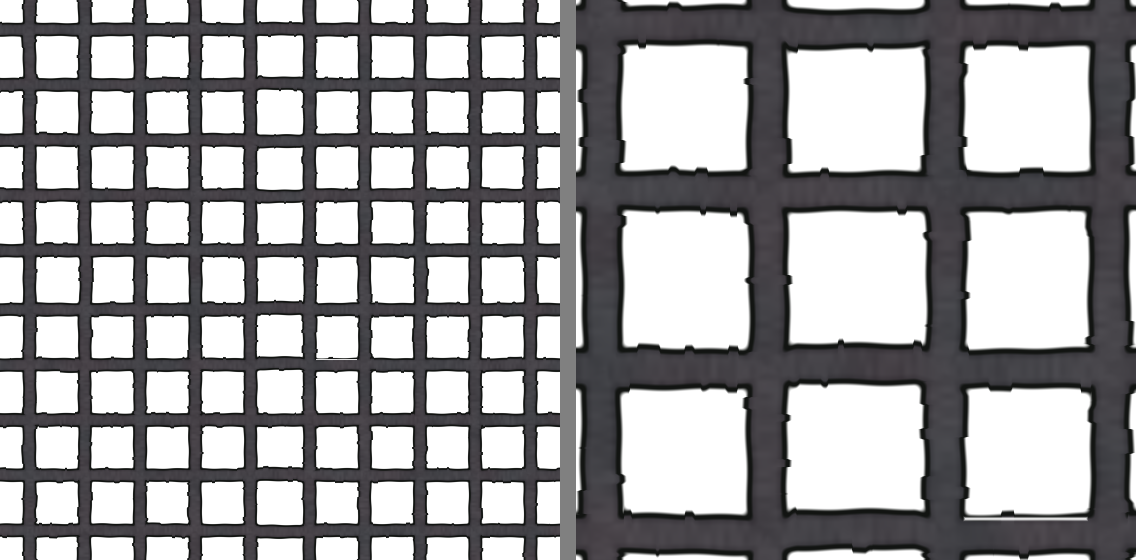
Left, the full canvas; right, a detail of the centre.
Give the GLSL for this pattern, as a three.js fragment shader.

```glsl
// Square mesh of ten by ten dark woven bars with inked, uneven edges on white.
varying vec2 vUv;

float hash(vec2 p) {
  vec3 q = fract(p.xyx * 0.1031);
  q += dot(q, q.yzx + 33.33);
  return fract((q.x + q.y) * q.z);
}

// Value noise with n lattice cells over the canvas, wrapping at its edges
float wrapNoise(vec2 uv, vec2 n) {
  vec2 p = uv * n;
  vec2 i = floor(p);
  vec2 f = smoothstep(0.0, 1.0, fract(p));
  float low = mix(hash(mod(i, n)), hash(mod(i + vec2(1.0, 0.0), n)), f.x);
  float high = mix(hash(mod(i + vec2(0.0, 1.0), n)), hash(mod(i + 1.0, n)), f.x);
  return mix(low, high, f.y);
}

// Signed distance, in mesh cells, to the nearest bar of one direction
float barDistance(float across, float along, float axis) {
  float id = mod(floor(across), 10.0);

  // Uneven spacing, and a slight bend in the middle span
  float bend = 1.0 - smoothstep(0.34, 0.46, abs(along - 5.0));
  float centre = 0.5 + 0.014 * (2.0 - mod(id, 5.0));
  centre += bend * 0.06 * (hash(vec2(id, axis + 7.0)) - 0.5);
  float offset = fract(across) - centre;

  // Each side wavers on its own, with a few ragged bumps
  float side = id * 2.0 + step(0.0, offset) + axis * 20.0;
  float phase = 6.2832 * hash(vec2(side, 3.0));
  float turn = along * 0.62832;
  float waver = 0.005 * sin(7.0 * turn + phase) + 0.004 * sin(23.0 * turn + 2.3 * phase);
  float bump = smoothstep(0.78, 0.86, wrapNoise(vec2(along / 10.0, side / 40.0), vec2(110.0, 40.0)));
  return abs(offset) - 0.121 - waver - 0.02 * bump;
}

// Union with softly rounded inner corners
float roundedUnion(float a, float b, float radius) {
  float h = max(radius - abs(a - b), 0.0) / radius;
  return min(a, b) - 0.25 * radius * h * h;
}

void main() {
  vec2 cell = vUv * 10.0;
  float upright = barDistance(cell.x, cell.y, 0.0);
  float level = barDistance(cell.y, cell.x, 1.0);
  float mesh = roundedUnion(upright, level, 0.035);

  // Threads run across each bar and mingle at the crossings
  float levelShare = smoothstep(-0.04, 0.04, upright - level);
  float threads = mix(wrapNoise(vUv, vec2(110.0, 260.0)), wrapNoise(vUv, vec2(260.0, 110.0)), levelShare);
  float blotch = wrapNoise(vUv, vec2(45.0));
  float depth = smoothstep(0.03, 0.075, -mesh);
  float tone = 0.35 * threads + 0.3 * blotch + 0.4 * depth;
  vec3 cloth = mix(vec3(0.19, 0.18, 0.20), vec3(0.30, 0.29, 0.31), tone);
  cloth += vec3(0.02, -0.008, -0.004) * (wrapNoise(vUv, vec2(23.0)) - 0.5);

  // Dark outline, then the open holes
  vec3 color = mix(cloth, vec3(0.07, 0.08, 0.07), smoothstep(-0.042, -0.022, mesh));
  color = mix(color, vec3(1.0), smoothstep(-0.012, 0.012, mesh));

  // One split edge shows a sliver of white under its outline
  vec2 split = abs(cell - vec2(6.01, 3.578)) - vec2(0.365, 0.008);
  float sliver = 1.0 - smoothstep(-0.01, 0.01, max(split.x, split.y));
  color = mix(color, vec3(1.0), sliver);

  gl_FragColor = vec4(color, 1.0);
}
```
